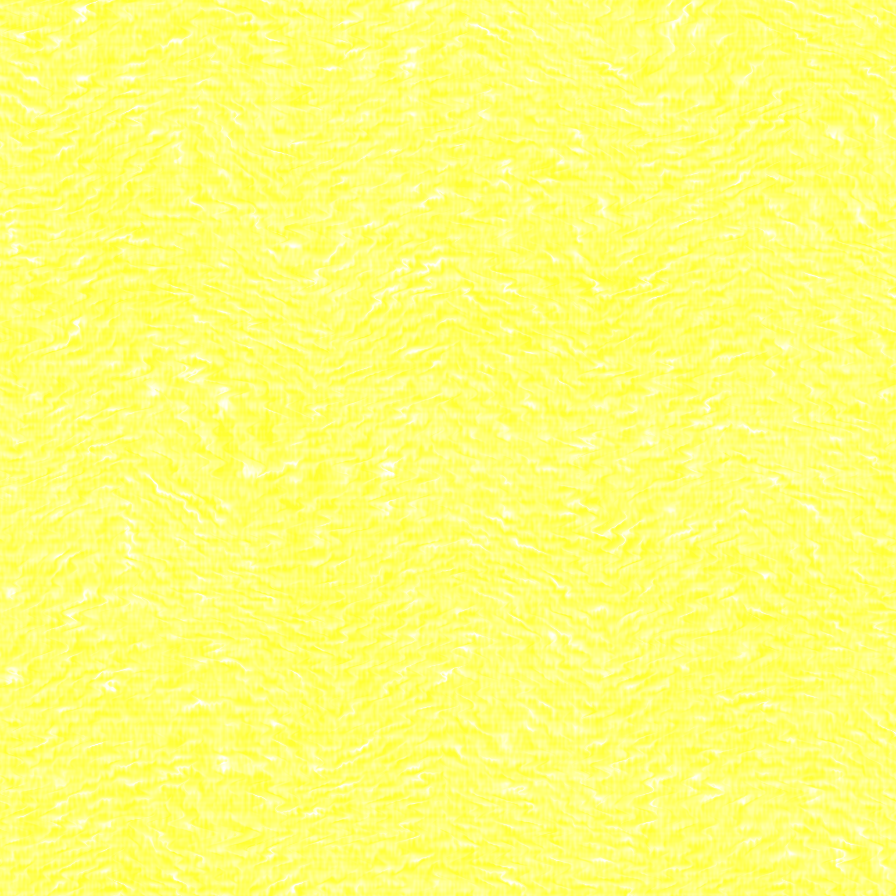
Give the GLSL for this texture, as a three.js fragment shader.

```glsl
// Pale yellow cloth with a broken, wandering herringbone of short woven dashes.
varying vec2 vUv;

const vec3 YELLOW = vec3(1.0, 1.0, 0.0);
const vec3 WHITE = vec3(1.0);

const float CHEVRONS = 3.0;             // zigzags across
const float BANDS = 58.0;               // diagonal bands down
const float SLOPE = 0.48;               // rise of a band over its run
const float STEPS = 44.0;               // stair steps across
const vec2 DASHES = vec2(38.0, 120.0);  // dash noise cells across and down
const vec2 FIBRES = vec2(250.0, 85.0);  // upright fibre cells
const vec2 ROWS = vec2(5.0, 190.0);     // long weft row cells

const float BASE_TINT = 0.445;          // share of white in the yellow
const float BAND_TINT = 0.085;
const float DASH_TINT = 0.27;
const float FIBRE_TINT = 0.22;
const float ROW_TINT = 0.15;
const float PATCH_TINT = 0.07;
const float GLINT_TINT = 0.26;

vec2 gradientAt(vec2 cell) {
  vec3 q = fract(cell.xyx * vec3(0.1031, 0.1030, 0.0973));
  q += dot(q, q.yzx + 33.33);
  float angle = 6.28319 * fract((q.x + q.y) * q.z);
  return vec2(cos(angle), sin(angle));
}

// Gradient noise, roughly -0.7 to 0.7
float noise(vec2 p) {
  vec2 i = floor(p);
  vec2 f = p - i;
  vec2 w = f * f * f * (f * (f * 6.0 - 15.0) + 10.0);
  float a = dot(gradientAt(i), f);
  float b = dot(gradientAt(i + vec2(1.0, 0.0)), f - vec2(1.0, 0.0));
  float c = dot(gradientAt(i + vec2(0.0, 1.0)), f - vec2(0.0, 1.0));
  float d = dot(gradientAt(i + vec2(1.0, 1.0)), f - vec2(1.0, 1.0));
  return mix(mix(a, b, w.x), mix(c, d, w.x), w.y);
}

// Soft stairs that flatten the diagonals into horizontal dashes
float stairs(vec2 p) {
  float u = p.x * STEPS + 1.6 * noise(p * vec2(9.0, 65.0) + 17.0);
  return (floor(u) + smoothstep(0.55, 1.0, fract(u))) / STEPS;
}

// Height of the zigzag, with wandering folds
float herringbone(vec2 p) {
  float x = mix(p.x, stairs(p), 0.8);
  x += 0.13 * noise(p * vec2(2.0, 5.0) + 41.0);
  float fold = abs(fract(x * CHEVRONS) - 0.5) / CHEVRONS;
  return SLOPE * fold + 0.035 * noise(p * vec2(7.0, 6.0) + 73.0);
}

void main() {
  vec2 p = vUv;

  // Upright fibres fray the edges of the bands
  float fibre = noise(p * FIBRES + 5.0);
  float height = p.y + herringbone(p) + 0.003 * fibre;

  // Diagonal bands broken into dashes
  float band = sin(6.28319 * (height * BANDS + 0.4 * noise(p * vec2(30.0, 40.0))));
  float dash = noise(vec2(p.x, height) * DASHES + 29.0);

  // Weft rows and slow patches of wear
  float row = noise(p * ROWS + 61.0);
  float patchTone = noise(p * vec2(4.0, 7.0) + 97.0);

  // Bright glints where a dash crowns its band
  float glint = smoothstep(0.2, 0.6, dash) * smoothstep(-0.2, 1.0, band);

  float tint = BASE_TINT + BAND_TINT * band + DASH_TINT * dash
    + FIBRE_TINT * fibre + ROW_TINT * row
    + PATCH_TINT * patchTone + GLINT_TINT * glint;
  gl_FragColor = vec4(mix(YELLOW, WHITE, clamp(tint, 0.2, 0.97)), 1.0);
}
```
